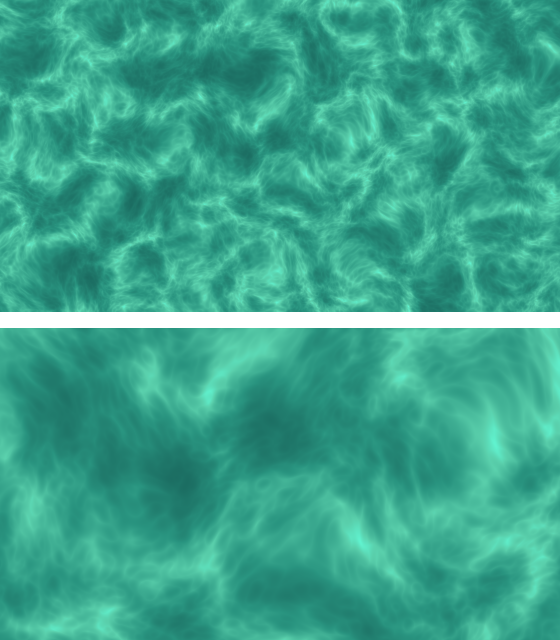
Top, the full canvas; bottom, a detail of the centre.
Give the GLSL for this texture, as a Shadertoy shader.

```glsl
// Sunlit teal water: a web of soft bright filaments around dark round pools.
// Octaves of folded gradient noise on a gently warped plane are summed,
// turned into light by exponential absorption, then coloured by a ramp.

#define BASE_SCALE 4.6      // largest cells per canvas height
#define OCTAVES 5
#define LACUNARITY 1.93
#define GAIN 0.62
#define WARP 0.07           // bending of the filaments
#define CREASE 0.018        // softness of the filament crests
#define ABSORPTION 2.2
#define DEEP  vec3(0.10, 0.41, 0.37)
#define MID   vec3(0.16, 0.58, 0.50)
#define LIGHT vec3(0.35, 0.81, 0.67)
#define GLINT vec3(0.38, 0.96, 0.82)

// Unit gradient at a lattice point, from an integer hash
vec2 latticeGradient(ivec2 cell) {
    uvec2 q = uvec2(cell);
    uint h = q.x * 1597u ^ q.y * 51749u;
    h = (h ^ (h >> 15)) * 73471u;
    h = (h ^ (h >> 13)) * 91193u;
    h ^= h >> 16;
    float angle = 6.28319 * float(h & 65535u) / 65536.0;
    return vec2(cos(angle), sin(angle));
}

// Gradient noise with a quintic fade
float gradientNoise(vec2 p) {
    ivec2 cell = ivec2(floor(p));
    vec2 f = fract(p);
    vec2 fade = f * f * f * (f * (f * 6.0 - 15.0) + 10.0);
    float a = dot(latticeGradient(cell), f);
    float b = dot(latticeGradient(cell + ivec2(1, 0)), f - vec2(1, 0));
    float c = dot(latticeGradient(cell + ivec2(0, 1)), f - vec2(0, 1));
    float d = dot(latticeGradient(cell + ivec2(1, 1)), f - vec2(1, 1));
    return mix(mix(a, b, fade.x), mix(c, d, fade.x), fade.y);
}

// Folded octaves: near zero on filaments, large inside the pools
float waterDepth(vec2 p) {
    mat2 turn = mat2(0.8, 0.6, -0.6, 0.8);
    float depth = 0.0, weight = 1.0;
    p *= BASE_SCALE;
    for (int i = 0; i < OCTAVES; i++) {
        float n = gradientNoise(p);
        depth += weight * (sqrt(n * n + CREASE * CREASE) - CREASE);
        p = turn * p * LACUNARITY + vec2(17.3, 9.1);
        weight *= GAIN;
    }
    return depth;
}

// Four-stop ramp from deep water to glint
vec3 waterColour(float light) {
    vec3 colour = mix(DEEP, MID, clamp((light - 0.10) / 0.27, 0.0, 1.0));
    colour = mix(colour, LIGHT, clamp((light - 0.37) / 0.38, 0.0, 1.0));
    return mix(colour, GLINT, clamp((light - 0.75) / 0.25, 0.0, 1.0));
}

void mainImage(out vec4 fragColor, in vec2 fragCoord) {
    vec2 p = fragCoord / iResolution.y + vec2(3.7, 5.2);

    // Warp the plane so that filaments curve and pinch together
    vec2 bend = vec2(gradientNoise(p * 5.3), gradientNoise(p * 5.3 + 31.7));
    p += WARP * bend;

    float light = exp(-ABSORPTION * waterDepth(p));
    fragColor = vec4(waterColour(light), 1.0);
}
```
